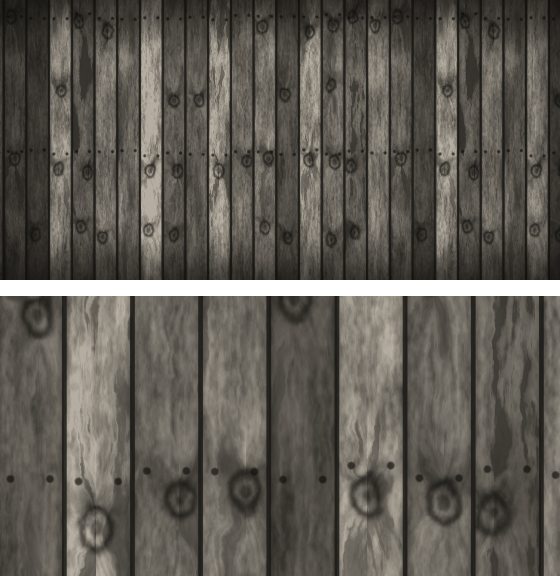
Top, the full canvas; bottom, a detail of the centre.
Write a WebGL 1 fragment shader that draws this texture.

```glsl
precision highp float;
uniform vec2 u_resolution;

float hash(vec2 p) {
  return fract(sin(dot(p, vec2(12.99, 78.23))) * 4375.85);
}

float noise(vec2 p) {
  vec2 i = floor(p), f = fract(p);
  f = f * f * (3.0 - 2.0 * f);
  return mix(mix(hash(i), hash(i + vec2(1, 0)), f.x),
             mix(hash(i + vec2(0, 1)), hash(i + vec2(1, 1)), f.x), f.y);
}

float fbm(vec2 p) {
  float sum = 0.0, amp = 0.5;
  for (int i = 0; i < 5; i++) {
    sum += amp * noise(p);
    p = p * 2.03 + 17.3;
    amp *= 0.5;
  }
  return sum;
}

// Per-plank value: sixteen from the matrix, then the last
float pick(mat4 m, float id, float last) {
  float value = last;
  for (int i = 0; i < 4; i++)
    for (int j = 0; j < 4; j++)
      if (abs(id - float(4 * i + j)) < 0.5) value = m[i][j];
  return value;
}

void main() {
  vec2 uv = gl_FragCoord.xy / u_resolution;
  float px = 24.65 / u_resolution.x;

  // Planks, one unit wide; the set recurs after seventeen
  float x = (uv.x - 0.0065) * 24.65;
  float id = mod(floor(x), 17.0);
  vec2 q = vec2(fract(x), uv.y * 12.33);
  vec2 seed = vec2(id * 7.31, id * 3.77);

  float tone = pick(mat4(0.36, 0.25, 0.57, 0.32, 0.43, 0.40, 0.67, 0.33,
                         0.35, 0.60, 0.41, 0.45, 0.27, 0.57, 0.39, 0.38), id, 0.47);
  float stain = pick(mat4(0.6, 0.2, 0.3, 1.0, 0.3, 0.35, 0.1, 0.3,
                          0.2, 0.6, 0.3, 0.2, 0.2, 0.5, 0.3, 0.9), id, 0.25);

  // Knots bend the grain and leave slanted smudges
  float bend = 0.0, ring = 0.0, core = 0.0, smudge = 0.0;
  float wobble = fbm(q * 3.0 + seed) - 0.5;
  for (int k = 0; k < 4; k++) {
    vec2 key = vec2(id + 1.0, float(k) + 3.0);
    float h = hash(key);
    vec2 d = q - vec2(0.3 + 0.45 * h, 3.1 * (float(k) + 0.52 + 0.25 * hash(key + 9.0)));
    float there = step(hash(key + 21.0), 0.18 + 0.7 * stain);
    float r = length(d * vec2(1.0, 0.75)) + 0.2 * wobble;
    bend += there * exp(-5.0 * r * r) * sign(d.x) * 0.25;
    ring += there * exp(-pow((r - 0.2) / 0.06, 2.0));
    core += there * (1.0 - smoothstep(0.03, 0.09 + px, r));
    float slant = d.y - 0.9 * abs(d.x) - 0.15 + wobble;
    smudge += there * exp(-14.0 * slant * slant) * smoothstep(0.9, 0.2, r);
  }

  // Weathered patches, lengthwise fibres and fine speckle
  vec2 g = q + vec2(bend + 0.15 * wobble, 0.0);
  float patches = fbm(g * vec2(2.2, 0.75) + seed) - 0.48;
  float fibres = fbm(g * vec2(13.0, 0.9) + seed * 1.7) - 0.48;
  float speckle = fbm(q * vec2(15.0, 7.0) + seed) - 0.48;
  float light = tone * (1.0 + 0.9 * patches + 0.65 * fibres + 0.5 * speckle);

  // Dark stains in ragged streaks
  float streak = fbm(g * vec2(2.8, 0.45) + seed * 2.3 + 5.0) + 0.25 * fibres + 0.15 * speckle;
  float soaked = smoothstep(0.66 - 0.2 * stain, 0.78 - 0.2 * stain, streak);
  light = mix(light, 0.12 + 0.1 * tone, soaked * (0.35 + 0.5 * stain));

  light *= 1.0 - 0.35 * min(smudge, 1.0);
  light *= 1.0 - 0.55 * min(ring, 1.0);
  light *= 1.0 - 0.4 * min(core, 1.0);

  // Two rows of paired nail heads
  for (int n = 0; n < 2; n++) {
    float row = 5.6 + 6.0 * float(n) + 0.3 * (hash(vec2(id, float(n) + 2.0)) - 0.5);
    float nail = length(vec2(abs(q.x - 0.5) - 0.29, q.y - row));
    light *= 1.0 - 0.65 * (1.0 - smoothstep(0.035, 0.06 + px, nail));
  }

  // Gaps with softly shaded plank edges
  float edge = min(q.x, 1.0 - q.x);
  light *= 0.78 + 0.22 * smoothstep(0.0, 0.14, edge);
  float gap = 1.0 - smoothstep(0.025, 0.03 + px, edge);
  light = mix(light, 0.06, 0.85 * gap);

  // Darkened borders
  vec2 border = min(uv, 1.0 - uv);
  light *= mix(0.36, 1.0, smoothstep(-0.06, 0.16, border.x));
  light *= mix(0.32, 1.0, smoothstep(-0.06, 0.22, border.y));

  // Warm grey ramp
  light = clamp(light, 0.0, 0.72);
  vec3 color = mix(vec3(0.05, 0.045, 0.035), vec3(0.71, 0.68, 0.63), light / 0.72);
  gl_FragColor = vec4(color, 1.0);
}
```
